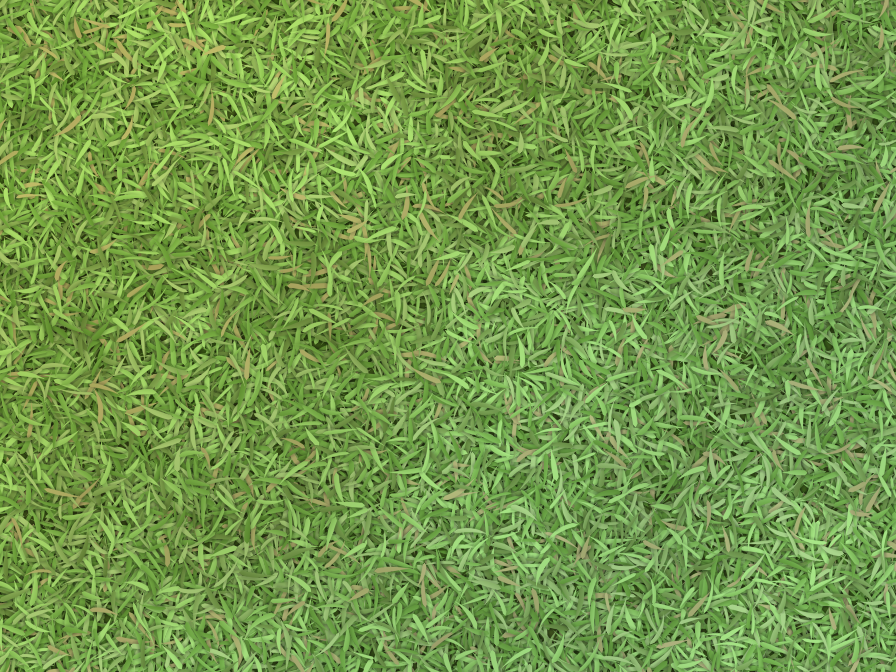
Reproduce this texture procedurally as a WebGL 1 fragment shader.

```glsl
precision highp float;
// Dense short lawn seen from above: layered, tangled, tapering grass blades.
uniform vec2 u_resolution;

// Sizes are fractions of the canvas height
const int LAYERS = 20;
const float CELL = 0.036;
const float MIN_WIDTH = 0.0021;
const float MAX_WIDTH = 0.0042;
const float MAX_BEND = 0.26;
const float SHADOW = 0.16;
const float STRAW_SHARE = 0.03;
const float MUTED_SHARE = 0.32;
const float PI = 3.14159265;

const vec3 SOIL = vec3(0.25, 0.30, 0.11);
const vec3 DEEP_GREEN = vec3(0.21, 0.35, 0.08);
const vec3 SHADE_GREEN = vec3(0.32, 0.50, 0.16);
const vec3 MID_GREEN = vec3(0.45, 0.66, 0.28);
const vec3 LIGHT_GREEN = vec3(0.63, 0.84, 0.45);
const vec3 STRAW = vec3(0.70, 0.66, 0.44);
const vec3 MUTED_SHIFT = vec3(0.01, -0.06, 0.02);
const vec3 WARM_TINT = vec3(1.05, 1.01, 0.88);
const vec3 COOL_TINT = vec3(0.96, 0.99, 1.08);

float hash(vec2 p) {
  return fract(sin(dot(p, vec2(127.1, 311.7))) * 43758.5453);
}

vec3 hash3(vec2 p) {
  vec3 q = vec3(dot(p, vec2(127.1, 311.7)), dot(p, vec2(269.5, 183.3)),
                dot(p, vec2(419.2, 371.9)));
  return fract(sin(q) * 43758.5453);
}

float noise(vec2 p) {
  vec2 i = floor(p);
  vec2 f = fract(p);
  f = f * f * (3.0 - 2.0 * f);
  return mix(mix(hash(i), hash(i + vec2(1.0, 0.0)), f.x),
             mix(hash(i + vec2(0.0, 1.0)), hash(i + vec2(1.0)), f.x), f.y);
}

// Tone 0..1 runs from deep shade to sunlit green
vec3 grassRamp(float tone) {
  float t = clamp(tone, 0.0, 1.0) * 3.0;
  vec3 c = mix(DEEP_GREEN, SHADE_GREEN, clamp(t, 0.0, 1.0));
  c = mix(c, MID_GREEN, clamp(t - 1.0, 0.0, 1.0));
  return mix(c, LIGHT_GREEN, clamp(t - 2.0, 0.0, 1.0));
}

// Blends one curved blade and its soft shadow over the ground below
vec3 drawBlade(vec3 ground, vec2 local, vec2 id, float depth, float lean, float pixel) {
  vec3 place = hash3(id);
  vec3 form = hash3(id + 51.7);
  vec2 p = (local - place.xy) * CELL;
  float halfLength = CELL * mix(0.55, 0.93, form.x);
  if (dot(p, p) > halfLength * halfLength * 1.15) return ground;

  // Blade frame: u runs from root (-1) to tip (1), v across
  float angle = lean + 2.0 * PI * place.z;
  vec2 dir = vec2(cos(angle), sin(angle));
  float u = dot(p, dir) / halfLength;
  float v = dot(p, vec2(-dir.y, dir.x));
  v += (form.y - 0.5) * 2.0 * MAX_BEND * halfLength * (u * u - 0.3);

  float taper = smoothstep(1.0, -0.3, u) * smoothstep(-1.0, -0.75, u);
  float width = mix(MIN_WIDTH, MAX_WIDTH, form.z) * taper;
  float edge = abs(v) - width;
  float cover = (1.0 - smoothstep(-0.7 * pixel, 0.7 * pixel, edge)) * smoothstep(0.0, 0.15, taper);
  float shade = (1.0 - smoothstep(0.0, MAX_WIDTH * 1.5, edge)) * taper;

  // Per-blade colour with a lit side and a paler tip
  vec3 dye = hash3(id + 93.1);
  float side = clamp(v / (width + 0.0005), -1.0, 1.0);
  float tone = 0.33 + 0.22 * depth + 0.60 * dye.x + 0.07 * side + 0.06 * u;
  vec3 blade = grassRamp(tone);
  blade += MUTED_SHIFT * step(dye.y, MUTED_SHARE);
  blade = mix(blade, STRAW, 0.8 * step(dye.z, STRAW_SHARE));
  return mix(ground * (1.0 - SHADOW * shade), blade, cover);
}

void main() {
  vec2 uv = gl_FragCoord.xy / u_resolution.y;
  float pixel = 1.0 / u_resolution.y;
  vec3 color = mix(DEEP_GREEN, SOIL, noise(uv * 45.0));

  // Stack blade layers from the ground up
  for (int k = 0; k < LAYERS; k++) {
    float layer = float(k);
    float depth = layer / float(LAYERS - 1);
    vec2 grid = uv / CELL + vec2(layer * 0.618, layer * 0.371);
    vec2 cell = floor(grid);
    for (int j = -1; j <= 1; j++) {
      for (int i = -1; i <= 1; i++) {
        vec2 next = vec2(float(i), float(j));
        vec2 id = cell + next + layer * vec2(37.0, 61.0);
        float lean = 0.5 * sin(cell.x + next.x + layer);
        color = drawBlade(color, grid - cell - next, id, depth, lean, pixel);
      }
    }
  }

  // Broad patches: worn and lush areas, warm upper left to cool right
  float patches = 0.6 * noise(uv * 4.0 + 7.0) + 0.4 * noise(uv * 10.0 + 3.0);
  float cool = smoothstep(-0.6, 0.9, uv.x - uv.y + 0.5 * (patches - 0.5));
  color *= mix(0.90, 1.10, patches) * mix(WARM_TINT, COOL_TINT, cool);
  gl_FragColor = vec4(clamp(color, 0.0, 1.0), 1.0);
}
```
